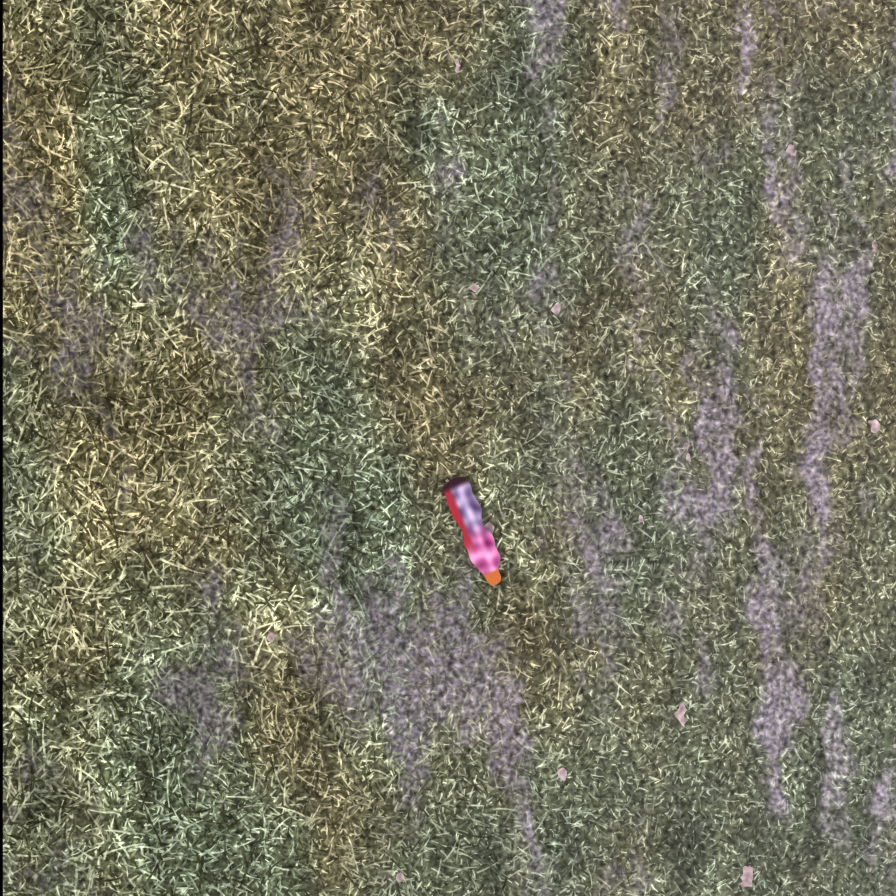
Write a WebGL 2 fragment shader that draws this texture.

```glsl
#version 300 es
precision highp float;

uniform vec2 u_resolution;
out vec4 fragColor;

const int BLADE_LAYERS = 7;
const int BLADES_PER_CELL = 2;
const int LEAF_COUNT = 16;
const float FINEST_CELLS = 96.0;
const float LAYER_RATIO = 0.77;
const float NEAR_HALF_WIDTH = 0.0014;
const float FAR_HALF_WIDTH = 0.0010;
const float HAZE_AMOUNT = 0.24;
const float GRAIN_AMOUNT = 0.60;

const vec3 SOIL_NEAR = vec3(0.37, 0.35, 0.36);
const vec3 SOIL_FAR = vec3(0.64, 0.58, 0.65);
const vec3 THATCH = vec3(0.33, 0.325, 0.25);
const vec3 BLADE_DARK = vec3(0.22, 0.21, 0.15);
const vec3 BLADE_MID = vec3(0.51, 0.51, 0.43);
const vec3 BLADE_LIGHT = vec3(0.88, 0.86, 0.77);
const vec3 GREEN_TINT = vec3(0.93, 1.03, 0.99);
const vec3 STRAW_TINT = vec3(1.06, 1.00, 0.87);
const vec3 HAZE = vec3(0.62, 0.60, 0.62);
const vec3 LEAF = vec3(0.86, 0.74, 0.77);

const vec2 BOTTLE_TOP = vec2(0.511, 0.452);
const vec2 BOTTLE_CAP = vec2(0.551, 0.356);

vec2 hash2(vec2 p) {
    vec3 q = fract(p.xyx * vec3(0.1031, 0.1030, 0.0973));
    q += dot(q, q.yzx + 33.33);
    return fract((q.xx + q.yz) * q.zy);
}

float cornerSlope(vec2 cell, vec2 offset) {
    return dot(hash2(cell + 57.0) * 2.0 - 1.0, offset);
}

float gradientNoise(vec2 p) {
    vec2 i = floor(p), f = fract(p);
    vec2 u = f * f * f * (f * (f * 6.0 - 15.0) + 10.0);
    vec2 e = vec2(1.0, 0.0);
    float low = mix(cornerSlope(i, f), cornerSlope(i + e, f - e), u.x);
    float high = mix(cornerSlope(i + e.yx, f - e.yx), cornerSlope(i + 1.0, f - 1.0), u.x);
    return mix(low, high, u.y);
}

float fbm(vec2 p) {
    return gradientNoise(p) + 0.5 * gradientNoise(p * 2.1 + 9.0) + 0.25 * gradientNoise(p * 4.3 + 23.0);
}

// x: coverage, y: position from root to tip
vec2 blade(vec2 d, vec2 dir, float len, float bend, float halfWidth, float px) {
    float along = dot(d, dir);
    float t = clamp(along / len, 0.0, 1.0);
    float across = dot(d, vec2(-dir.y, dir.x)) - bend * len * t * t;
    float w = halfWidth * (1.0 - 0.5 * t);
    float dist = length(vec2(along - t * len, across));
    return vec2(1.0 - smoothstep(w - px, w + px, dist), t);
}

vec3 drawBlades(vec3 col, vec2 p, float soil, vec3 tint, float px) {
    float cells = FINEST_CELLS;
    for (int layer = 0; layer < BLADE_LAYERS; layer++) {
        vec2 home = floor(p * cells);
        for (int n = 0; n < 9; n++) {
            vec2 cell = home + vec2(n % 3 - 1, n / 3 - 1);
            float swirl = gradientNoise(cell / cells * 9.0) * 5.0;
            for (int b = 0; b < BLADES_PER_CELL; b++) {
                vec2 seed = cell + float(layer) * 131.0 + float(b) * 71.0 + 200.0;
                vec2 h = hash2(seed), k = hash2(seed + 37.0);
                vec2 root = (cell + h) / cells;
                float far = clamp(root.x, 0.0, 1.0);
                float angle = swirl + (k.x - 0.5) * 3.4;
                float len = mix(1.0, 0.35, far) * (0.5 + 0.5 * h.y) / cells;
                float halfWidth = mix(NEAR_HALF_WIDTH, FAR_HALF_WIDTH, far);
                vec2 hit = blade(p - root, vec2(cos(angle), sin(angle)), len, 0.7 * (h.x - 0.5), halfWidth, px);
                float tone = clamp(k.y * 0.95 + hit.y * 0.2 - 0.05, 0.0, 1.0);
                vec3 c = mix(BLADE_DARK, BLADE_MID, smoothstep(0.1, 0.6, tone));
                c = mix(c, BLADE_LIGHT, smoothstep(0.5, 1.0, tone)) * tint;
                col = mix(col, c, hit.x * mix(0.95, 0.4, soil));
            }
        }
        cells *= LAYER_RATIO;
    }
    return col;
}

vec3 drawLeaves(vec3 col, vec2 p, float px) {
    for (int i = 0; i < LEAF_COUNT; i++) {
        vec2 h = hash2(vec2(float(i) * 3.7 + 11.0, 5.0));
        vec2 k = hash2(vec2(float(i) * 5.3 + 2.0, 19.0));
        vec2 d = p - vec2(sqrt(h.x), h.y);
        float ragged = gradientNoise(p * 120.0) * 0.013;
        float dist = length(d * vec2(1.5, 0.6 + 0.6 * k.y)) - mix(0.003, 0.010, k.x * k.x) + ragged;
        vec3 c = LEAF * (0.95 + 0.5 * gradientNoise(p * 160.0));
        col = mix(col, c, 0.9 * (1.0 - smoothstep(-px, 1.5 * px, dist)));
    }
    return col;
}

vec3 drawBottle(vec3 col, vec2 p, float px) {
    vec2 axis = BOTTLE_CAP - BOTTLE_TOP;
    float len = length(axis);
    vec2 dir = axis / len, d = p - BOTTLE_TOP;
    float along = dot(d, dir), t = clamp(along / len, 0.0, 1.0);
    float across = dot(d, vec2(-dir.y, dir.x));
    float radius = 0.0155 - 0.003 * smoothstep(0.15, 0.0, abs(t - 0.42)) - 0.007 * smoothstep(0.78, 1.0, t);
    float dist = length(vec2(along - t * len, across)) - radius + 0.004 * gradientNoise(p * 70.0);
    vec3 c = mix(vec3(0.64, 0.55, 0.72), vec3(0.84, 0.45, 0.68), smoothstep(0.35, 0.6, t));
    c += 0.15 * smoothstep(0.006, 0.0, abs(across - 0.003)) + 0.6 * gradientNoise(p * 75.0);
    c = mix(c, vec3(0.74, 0.22, 0.28), smoothstep(-0.004, -0.010, across) * smoothstep(0.75, 0.5, t));
    c = mix(c, vec3(0.24, 0.15, 0.19), smoothstep(0.0, -0.009, along));
    c = mix(c, vec3(0.88, 0.48, 0.27), smoothstep(0.92, 0.96, t));
    col *= 1.0 - 0.3 * smoothstep(0.010, 0.0, dist);
    return mix(col, c, 1.0 - smoothstep(-px, px, dist));
}

void main() {
    vec2 p = gl_FragCoord.xy / u_resolution;
    float px = 1.0 / min(u_resolution.x, u_resolution.y);

    // Ragged bare strips that narrow with distance
    vec2 q = p + 0.035 * vec2(fbm(p * 14.0), fbm(p * 14.0 + 40.0));
    vec2 strip = vec2(q.x * (5.0 + 7.0 * q.x), q.y * 3.2 + q.x * 1.5);
    float patches = fbm(strip + 4.0) + 0.35 * gradientNoise(p * vec2(40.0, 24.0));
    float soil = smoothstep(0.0, 0.55, patches + 0.16 * p.x - 0.04);

    // Tuft colour and shading
    float hue = fbm(p * vec2(6.0, 3.0) + 31.0) + 0.45 * (0.5 - p.y);
    vec3 tint = mix(STRAW_TINT, GREEN_TINT, smoothstep(-0.5, 0.5, hue));
    float tufts = fbm(q * vec2(13.0 + 8.0 * p.x, 8.0) + 3.0);
    tint *= 1.02 + 0.50 * tufts;

    // Ground with fine grain
    vec3 col = mix(THATCH * tint, mix(SOIL_NEAR, SOIL_FAR, p.x), soil);
    col *= 1.0 + 0.5 * gradientNoise(p * 85.0) + 0.6 * gradientNoise(p * 190.0);

    col = drawBlades(col, p, soil, tint, px);
    col = mix(col, HAZE, HAZE_AMOUNT * smoothstep(0.0, 1.0, p.x));
    col *= 1.0 + GRAIN_AMOUNT * (gradientNoise(p * vec2(150.0, 130.0) + 8.0) + 0.6 * gradientNoise(p * 230.0));
    col = drawLeaves(col, p, px);
    col = drawBottle(col, p, px);

    // Dark margin
    col *= smoothstep(0.002, 0.002 + 2.0 * px, p.x);
    fragColor = vec4(clamp(col, 0.0, 1.0), 1.0);
}
```
